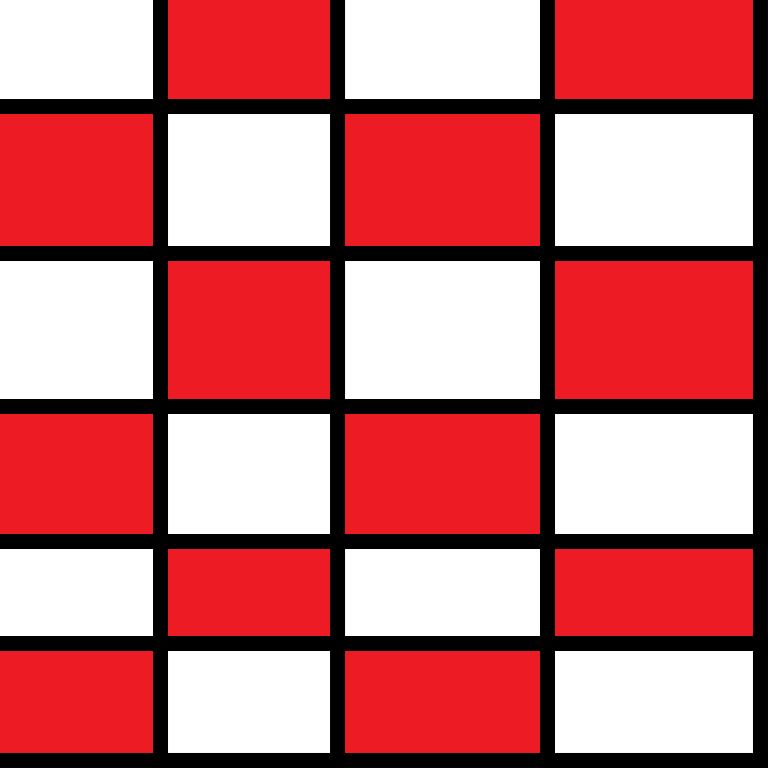
This pattern is drawn by a WebGL 2 fragment shader. Its source:

```glsl
#version 300 es
precision highp float;

uniform vec2 u_resolution;
out vec4 outColor;

// Line centres, left to right and bottom to top
const float columnLines[4] = float[](0.2090, 0.4395, 0.7129, 0.9902);
const float rowLines[6] = float[](0.0098, 0.1621, 0.2949, 0.4707, 0.6699, 0.8613);

// Smoothed coverage of a line of fixed width
float lineCoverage(float offset, float pixel) {
    return clamp(0.5 + (0.00977 - abs(offset)) / pixel, 0.0, 1.0);
}

void main() {
    vec2 uv = gl_FragCoord.xy / u_resolution;
    vec2 pixel = 1.0 / u_resolution;
    float ink = 0.0;
    float linesPassed = 0.0;

    // Upright lines
    for (int i = 0; i < 4; i++) {
        float offset = uv.x - columnLines[i];
        ink = max(ink, lineCoverage(offset, pixel.x));
        linesPassed += step(0.0, offset);
    }

    // Level lines
    for (int i = 0; i < 6; i++) {
        float offset = uv.y - rowLines[i];
        ink = max(ink, lineCoverage(offset, pixel.y));
        linesPassed += step(0.0, offset);
    }

    // Checkerboard from the parity of the lines passed
    vec3 white = vec3(1.0);
    vec3 red = vec3(0.93, 0.11, 0.14);
    vec3 cell = mix(white, red, mod(linesPassed, 2.0));
    outColor = vec4(mix(cell, vec3(0.0), ink), 1.0);
}
```
